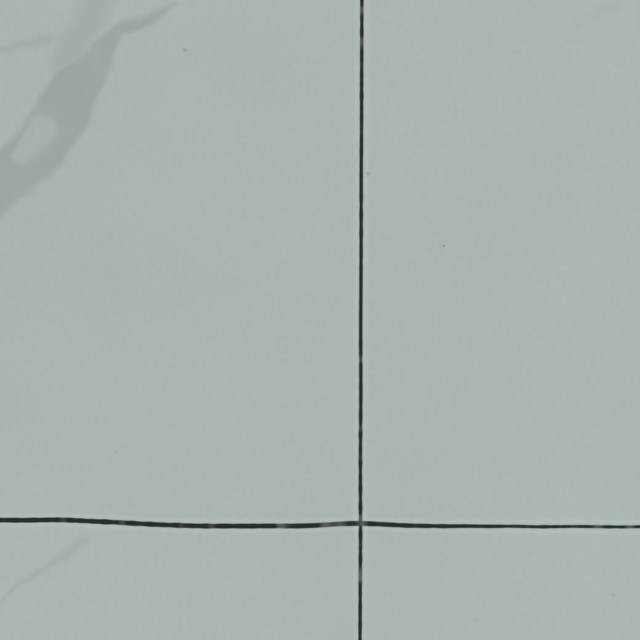
Give the GLSL for this texture, as a Shadertoy shader.

```glsl
// Pale grey-green marble floor tiles with dark worn joints and a soft grey vein.

const vec3 TILE = vec3(0.665, 0.712, 0.704);
const vec3 VEIN = vec3(0.605, 0.637, 0.632);
const vec3 GROUT = vec3(0.15, 0.18, 0.18);
const vec3 WORN_GROUT = vec3(0.43, 0.44, 0.42);
const vec3 DIRT = vec3(0.46, 0.47, 0.44);

vec2 hash2(vec2 p) {
    vec3 q = fract(p.xyx * vec3(0.1031, 0.1030, 0.0973));
    q += dot(q, q.yzx + 33.33);
    return fract((q.xx + q.yz) * q.zy);
}

float cornerSlope(vec2 cell, vec2 offset) {
    return dot(hash2(cell) * 2.0 - 1.0, offset);
}

// Gradient noise, roughly -0.7 to 0.7
float noise(vec2 p) {
    vec2 i = floor(p), f = fract(p);
    vec2 u = f * f * f * (f * (f * 6.0 - 15.0) + 10.0);
    vec2 e = vec2(1.0, 0.0);
    float low = mix(cornerSlope(i, f), cornerSlope(i + e, f - e), u.x);
    float high = mix(cornerSlope(i + e.yx, f - e.yx), cornerSlope(i + 1.0, f - 1.0), u.x);
    return mix(low, high, u.y);
}

float fbm(vec2 p) {
    float sum = 0.0, amp = 0.5;
    for (int i = 0; i < 4; i++) {
        sum += amp * noise(p);
        p = p * 2.03 + 17.1;
        amp *= 0.5;
    }
    return sum;
}

float bump(float x, float centre, float width) {
    float t = (x - centre) / width;
    return exp(-t * t);
}

// Signed distance to a stroke whose radius runs from ra to rb
float stroke(vec2 p, vec2 a, vec2 b, float ra, float rb) {
    vec2 d = b - a;
    float t = clamp(dot(p - a, d) / dot(d, d), 0.0, 1.0);
    return length(p - a - d * t) - mix(ra, rb, t);
}

float fill(float dist, float blur) {
    return 1.0 - smoothstep(-blur, blur, dist);
}

// Broad vein that narrows to a tip, with an island of clean stone
float mainVein(vec2 p) {
    p += 0.02 * vec2(fbm(p * 18.0), fbm(p * 18.0 + 40.0));
    float d = stroke(p, vec2(0.275, 0.995), vec2(0.185, 0.95), 0.001, 0.014);
    d = min(d, stroke(p, vec2(0.185, 0.95), vec2(0.115, 0.86), 0.014, 0.038));
    d = min(d, stroke(p, vec2(0.115, 0.86), vec2(0.065, 0.77), 0.038, 0.042));
    d = min(d, stroke(p, vec2(0.065, 0.77), vec2(-0.02, 0.695), 0.042, 0.038));
    float island = stroke(p, vec2(0.035, 0.76), vec2(0.065, 0.795), 0.014, 0.022);
    float branch = stroke(p, vec2(0.155, 1.01), vec2(0.10, 0.90), 0.022, 0.015);
    float body = fill(d, 0.007) * (1.0 - 0.85 * fill(island, 0.007));
    return max(body * (0.82 + 0.5 * fbm(p * 9.0)), 0.5 * fill(branch, 0.018));
}

float faintVeins(vec2 p) {
    p += 0.025 * vec2(fbm(p * 20.0 + 9.0), fbm(p * 20.0 + 70.0));
    float lower = stroke(p, vec2(0.0, 0.06), vec2(0.135, 0.16), 0.002, 0.005);
    float upper = stroke(p, vec2(0.0, 0.92), vec2(0.075, 0.94), 0.003, 0.006);
    float corner = stroke(p, vec2(0.90, 0.96), vec2(0.96, 0.99), 0.002, 0.006);
    return 0.5 * fill(lower, 0.009) + 0.5 * fill(upper, 0.008) + 0.25 * fill(corner, 0.013);
}

// Sparse dirt marks scattered over the tiles
float specks(vec2 p) {
    float mask = 0.0;
    for (int i = 0; i < 7; i++) {
        vec2 seed = vec2(float(i) * 7.3 + 2.0, 5.7);
        vec2 offset = p - hash2(seed);
        float radius = 0.0015 + 0.002 * hash2(seed + 3.0).x;
        mask = max(mask, 0.6 * hash2(seed + 8.0).y * fill(length(offset) - radius, 0.0018));
    }
    return mask;
}

// Lays one joint: pale lip, dark core and chipped, dusty stretches
vec3 addJoint(vec3 col, float dist, float along, float halfWidth, float wear, float blur) {
    float ragged = halfWidth + 0.0009 * noise(vec2(along * 70.0, wear));
    float dust = smoothstep(0.12, 0.5, noise(vec2(along * 38.0, 3.7)) + wear);
    float core = fill(abs(dist) - ragged, blur);
    col *= 1.0 + 0.03 * bump(abs(dist), 0.008, 0.003);
    return mix(col, mix(GROUT, WORN_GROUT, 0.75 * dust), core);
}

void mainImage(out vec4 fragColor, in vec2 fragCoord) {
    vec2 uv = fragCoord / iResolution.xy;
    float blur = max(0.0016, 0.8 / iResolution.y);

    // Tile surface: broad lighting, cloudy stone and fine grain
    vec3 col = TILE + 0.010 * (uv.x - 0.5) + 0.012 * bump(length(uv - vec2(0.1, 0.05)), 0.0, 0.2);
    col += 0.022 * fbm(uv * 4.0) + 0.012 * noise(uv * 130.0);
    col = mix(col, VEIN, clamp(mainVein(uv) + faintVeins(uv), 0.0, 1.0));
    col = mix(col, DIRT, specks(uv));

    // Joints: a nearly straight upright and a bowed cross line
    float jointX = 0.5625 + 0.003 * uv.y + 0.0007 * noise(vec2(uv.y * 9.0, 1.3));
    float jointY = 0.1875 - 0.0095 * smoothstep(0.07, 0.33, uv.x) + 0.004 * bump(uv.x, 0.56, 0.06)
        - 0.001 * smoothstep(0.6, 1.0, uv.x) + 0.001 * noise(vec2(uv.x * 16.0, 6.1));
    float crossWidth = mix(0.0036, 0.0023, smoothstep(0.55, 0.85, uv.x));
    float wearY = 0.35 * bump(uv.y, 0.13, 0.05) - 0.05;
    float wearX = 0.3 * bump(uv.x, 0.53, 0.09) - 0.05;
    col = addJoint(col, uv.x - jointX, uv.y, 0.0026, wearY, blur);
    col = addJoint(col, uv.y - jointY, uv.x, crossWidth, wearX, blur);

    fragColor = vec4(clamp(col, 0.0, 1.0), 1.0);
}
```
